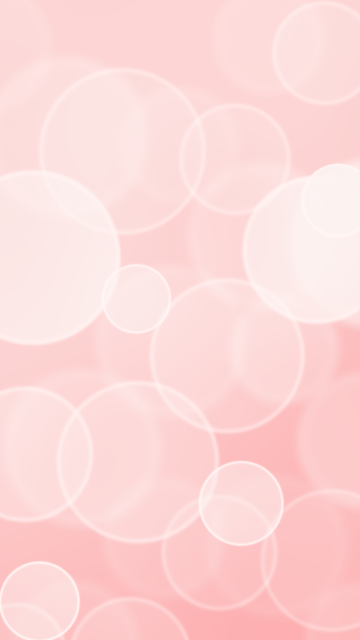
A Shadertoy shader for this background:

```glsl
// Soft pink bokeh: translucent pale discs over a rosy diagonal gradient.

const vec3 DEEP_PINK  = vec3(0.992, 0.682, 0.690);
const vec3 PALE_PINK  = vec3(0.990, 0.834, 0.830);
const vec3 DISC_LIGHT = vec3(0.990, 0.955, 0.948);

const vec2  SPREAD_STEP  = vec2(0.75488, 0.56984); // low-discrepancy scatter
const float SIZE_STEP    = 0.61803;
const float OPACITY_STEP = 0.41421;
const float OVERSCAN     = 0.05;  // scatter margin beyond the canvas
const float HAZE_SCALE   = 4.0;
const float HAZE_AMOUNT  = 0.16;
const float GLOW_HEIGHT  = 0.60;  // discs brighten near the sides here
const float GLOW_GAIN    = 0.42;

// Lengths are fractions of the canvas height.
struct Layer {
    int count;
    vec2 seed;
    vec2 radius;    // min, max
    float blur;
    vec2 opacity;   // min, max
    float rimWidth;
    float rimLight;
};

const Layer SOFT  = Layer(14, vec2(0.95, 0.05), vec2(0.085, 0.135), 0.0120,
                          vec2(0.10, 0.24), 0.009, 0.06);
const Layer CLEAR = Layer(12, vec2(0.09, 0.03), vec2(0.076, 0.140), 0.0038,
                          vec2(0.12, 0.30), 0.0040, 0.36);
const Layer CRISP = Layer(4, vec2(0.39, 0.53), vec2(0.054, 0.068), 0.0015,
                          vec2(0.40, 0.55), 0.0022, 0.75);

vec2 gradientAt(vec2 cell) {
    uvec2 q = uvec2(ivec2(cell) + 512);
    uint h = q.x * 1597u ^ q.y * 51749u;
    h = (h ^ (h >> 7)) * 73939u;
    h ^= h >> 13;
    float angle = float(h & 1023u) * 6.28319 / 1024.0;
    return vec2(cos(angle), sin(angle));
}

float gradientNoise(vec2 p) {
    vec2 i = floor(p), f = p - i;
    vec2 u = f * f * f * (f * (f * 6.0 - 15.0) + 10.0);
    vec2 e = vec2(1.0, 0.0);
    float a = dot(gradientAt(i), f);
    float b = dot(gradientAt(i + e.xy), f - e.xy);
    float c = dot(gradientAt(i + e.yx), f - e.yx);
    float d = dot(gradientAt(i + e.xx), f - e.xx);
    return mix(mix(a, b, u.x), mix(c, d, u.x), u.y);
}

// Extra opacity for discs near the left and right edges.
float sideGlow(vec2 place) {
    float side = smoothstep(0.15, 0.40, abs(place.x - 0.5));
    float dy = place.y - GLOW_HEIGHT;
    return GLOW_GAIN * side * exp(-dy * dy / 0.04);
}

vec3 addDiscs(vec3 color, vec2 p, float aspect, float haze, Layer layer) {
    float blur = max(layer.blur, 0.75 / iResolution.y);
    float rimWidth = max(layer.rimWidth, 0.9 / iResolution.y);
    for (int i = 0; i < layer.count; i++) {
        float n = float(i);
        vec2 place = mix(vec2(-OVERSCAN), vec2(1.0 + OVERSCAN),
                         fract(layer.seed + n * SPREAD_STEP));
        float radius = mix(layer.radius.x, layer.radius.y, fract(n * SIZE_STEP));
        float strength = fract(0.3 + n * OPACITY_STEP);
        float opacity = mix(layer.opacity.x, layer.opacity.y, strength);
        opacity = (opacity + sideGlow(place)) * (1.0 + 0.5 * haze);

        float d = length(p - place * vec2(aspect, 1.0)) - radius;
        float fill = 1.0 - smoothstep(-blur, blur, d);
        float rimPos = (d + blur) / rimWidth;
        float rim = layer.rimLight * mix(0.7, 1.2, strength) * exp(-rimPos * rimPos);
        color = mix(color, DISC_LIGHT, clamp(fill * opacity, 0.0, 0.85));
        color = mix(color, DISC_LIGHT + 0.02, rim);
    }
    return color;
}

void mainImage(out vec4 fragColor, in vec2 fragCoord) {
    vec2 uv = fragCoord / iResolution.xy;
    float aspect = iResolution.x / iResolution.y;
    vec2 p = fragCoord / iResolution.y;

    // Rosy base: deep at lower right, pale at upper left
    float haze = gradientNoise(p * HAZE_SCALE + 3.7);
    float lift = smoothstep(-0.2, 0.8, uv.y - 0.4 * (uv.x - 0.5));
    vec3 color = mix(DEEP_PINK, PALE_PINK, clamp(lift + HAZE_AMOUNT * haze, 0.0, 1.0));

    // Discs from the most blurred to the sharpest
    color = addDiscs(color, p, aspect, haze, SOFT);
    color = addDiscs(color, p, aspect, haze, CLEAR);
    color = addDiscs(color, p, aspect, haze, CRISP);

    fragColor = vec4(clamp(color, 0.0, 1.0), 1.0);
}
```
